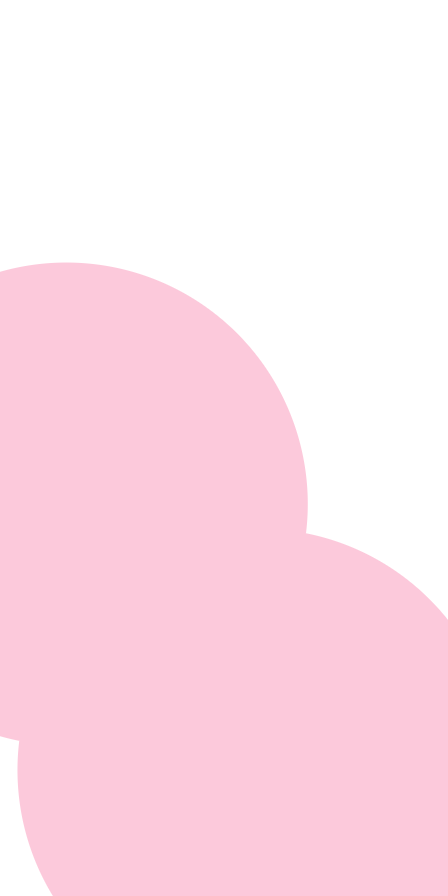
Write a WebGL 2 fragment shader that draws this background.

```glsl
#version 300 es
precision highp float;

// Two large overlapping pink discs on a plain white ground.
// Each disc is a circle distance function; their union is filled
// with one flat colour and its edge is smoothed over one pixel.

uniform vec2 u_resolution;
out vec4 outColor;

const vec3 GROUND_COLOR = vec3(1.0);
const vec3 DISC_COLOR = vec3(0.988, 0.788, 0.859);

// Lengths are in canvas widths, on a canvas twice as tall as wide
const float CANVAS_HEIGHT = 2.0;
const float DISC_RADIUS = 0.539;
const vec2 UPPER_CENTER = vec2(0.148, 0.875);
const vec2 LOWER_CENTER = vec2(0.578, 0.281);

float circleDistance(vec2 point, vec2 center, float radius) {
    return length(point - center) - radius;
}

void main() {
    vec2 canvasSize = vec2(1.0, CANVAS_HEIGHT);
    vec2 point = gl_FragCoord.xy / u_resolution * canvasSize;
    float pixel = CANVAS_HEIGHT / u_resolution.y;

    // Union of both discs
    float upper = circleDistance(point, UPPER_CENTER, DISC_RADIUS);
    float lower = circleDistance(point, LOWER_CENTER, DISC_RADIUS);
    float shape = min(upper, lower);

    // Smooth edge, one pixel wide
    float coverage = clamp(0.5 - shape / pixel, 0.0, 1.0);
    outColor = vec4(mix(GROUND_COLOR, DISC_COLOR, coverage), 1.0);
}
```
